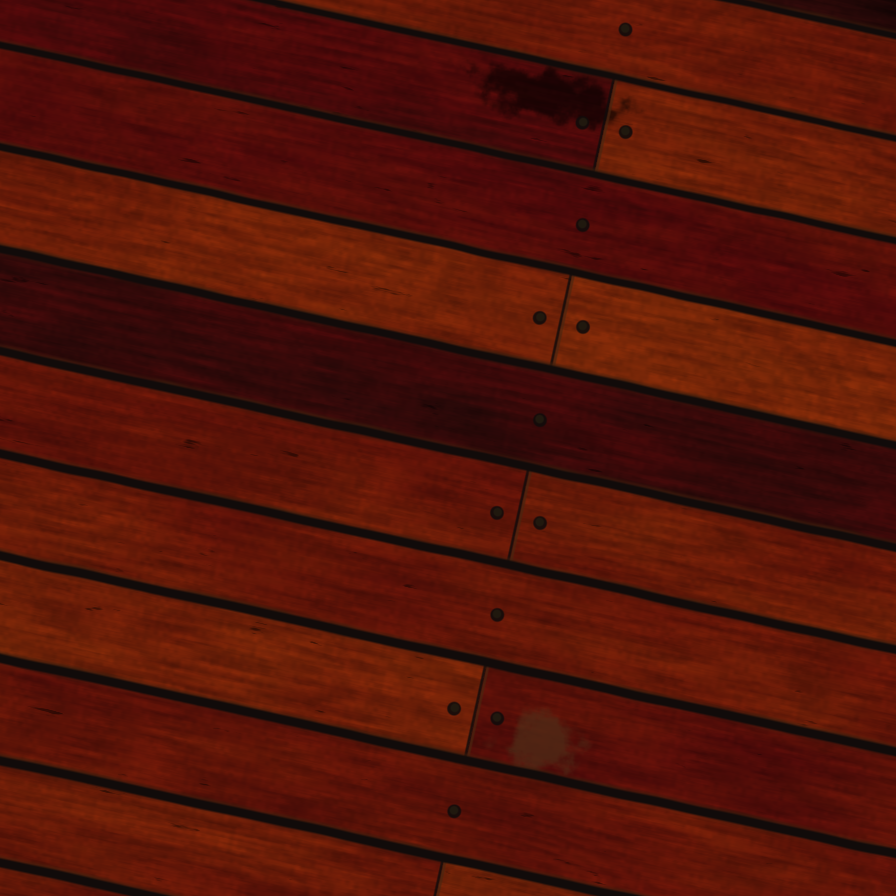
This texture is drawn by a WebGL 1 fragment shader. Its source:

```glsl
precision highp float;
// Slanted reddish hardwood deck boards with dark gaps, butt joints, nails and wear.
uniform vec2 u_resolution;

const float TILT = 0.2156;
const float PITCH = 0.1115;
const float FIRST_GAP = 0.0484;
const float JOINT_POS = 0.689;
const float NAIL_OFFSET = 0.0247;
const float NAIL_RADIUS = 0.0076;

const vec3 MAROON = vec3(0.165, 0.035, 0.033);
const vec3 CRIMSON = vec3(0.300, 0.032, 0.035);
const vec3 RED = vec3(0.375, 0.078, 0.028);
const vec3 ORANGE = vec3(0.465, 0.150, 0.030);
const vec3 GAP = vec3(0.065, 0.043, 0.040);
const vec3 WORN_EDGE = vec3(0.29, 0.145, 0.060);
const vec3 SCUFF = vec3(0.31, 0.17, 0.090);
const vec3 NAIL = vec3(0.125, 0.095, 0.055);

float hash(vec2 p) {
  return fract(sin(dot(p, vec2(127.1, 311.7))) * 43758.5453);
}

float noise(vec2 p) {
  vec2 i = floor(p);
  vec2 f = fract(p);
  f = f * f * (3.0 - 2.0 * f);
  return mix(mix(hash(i), hash(i + vec2(1.0, 0.0)), f.x),
             mix(hash(i + vec2(0.0, 1.0)), hash(i + vec2(1.0, 1.0)), f.x), f.y);
}

float fbm(vec2 p) {
  float sum = 0.0;
  float amp = 0.5;
  for (int i = 0; i < 4; i++) {
    sum += amp * noise(p);
    p = p * 2.03 + 17.3;
    amp *= 0.5;
  }
  return sum;
}

// Coverage of a shape at signed distance d, with a soft edge
float cover(float d, float soft) {
  return 1.0 - smoothstep(-soft, soft, d);
}

// Tones for one pair of rows: whole board, then left and right of the joint
vec3 pairTones(float pair) {
  if (pair < 0.0) return vec3(0.0, -0.3, -0.3);
  if (pair < 1.0) return vec3(2.3, 0.95, 2.5);
  if (pair < 2.0) return vec3(1.3, 2.6, 3.0);
  if (pair < 3.0) return vec3(0.3, 2.0, 2.3);
  if (pair < 4.0) return vec3(2.1, 2.7, 1.6);
  return vec3(2.0, 2.25, 2.7);
}

vec3 woodColor(float tone) {
  vec3 c = mix(MAROON, CRIMSON, clamp(tone, 0.0, 1.0));
  c = mix(c, RED, clamp(tone - 1.0, 0.0, 1.0));
  c = mix(c, ORANGE, clamp(tone - 2.0, 0.0, 1.0));
  return c * (1.0 + 0.8 * min(tone, 0.0));
}

// Streaks, contour figure and short cracks along one board
vec3 board(vec2 q, float tone, float seed) {
  vec2 s = q + vec2(seed * 1.7, seed * 0.61);
  float cloud = fbm(s * vec2(5.0, 16.0)) - 0.47;
  float streak = fbm(s * vec2(14.0, 150.0)) - 0.47;
  float figure = sin(55.0 * noise(s * vec2(3.5, 13.0)) + 5.0 * streak);
  vec3 c = woodColor(tone + 1.3 * cloud + 0.5 * streak);
  c *= 1.0 + 0.40 * streak + 0.04 * figure;
  float crack = smoothstep(0.72, 0.82, fbm(s * vec2(22.0, 95.0) + 5.0));
  return c * (1.0 - 0.45 * crack);
}

// Ragged oval patch of wear
float patchMask(vec2 q, vec2 center, vec2 size) {
  float d = length((q - center) / size) + 1.3 * (fbm(q * 55.0) - 0.47);
  return 1.0 - smoothstep(0.55, 1.15, d);
}

vec3 addNail(vec3 c, vec2 offset, float soft) {
  float r = length(offset);
  c = mix(c, GAP, 0.9 * cover(r - NAIL_RADIUS, soft));
  return mix(c, NAIL, cover(length(offset + vec2(0.0006, 0.001)) - 0.62 * NAIL_RADIUS, soft));
}

void main() {
  vec2 p = gl_FragCoord.xy / u_resolution.y;
  float soft = max(0.0012, 0.8 / u_resolution.y);

  // Board space: x runs along the boards, y runs down across them
  vec2 down = vec2(p.x, 1.0 - p.y);
  float c = cos(TILT);
  float s = sin(TILT);
  vec2 q = vec2(c * down.x + s * down.y, c * down.y - s * down.x);
  float wobble = 0.0016 * (noise(q * vec2(22.0, 9.0)) - 0.5);
  float rowPos = (q.y + wobble - FIRST_GAP) / PITCH;
  float row = floor(rowPos);
  float f = rowPos - row;
  float jointed = mod(row, 2.0);
  float side = jointed * step(JOINT_POS, q.x);

  // Wood
  vec3 tones = pairTones(floor((row + 2.0) * 0.5));
  float tone = mix(tones.x, mix(tones.y, tones.z, side), jointed);
  vec3 color = board(q, tone, row + 4.0 + side * 13.0);
  color *= 0.93 + 0.14 * noise(q * 190.0);

  // Dark stain and pale scuff
  color *= 1.0 - 0.6 * patchMask(q, vec2(0.625, -0.026), vec2(0.085, 0.030));
  color = mix(color, SCUFF, 0.75 * patchMask(q, vec2(0.769, 0.682), vec2(0.046, 0.033)));

  // Joint: dark slit with a pale worn side
  float jx = q.x - JOINT_POS;
  color = mix(color, WORN_EDGE, 0.7 * jointed * cover(abs(jx - 0.002) - 0.0016, soft));
  color = mix(color, GAP, 0.85 * jointed * cover(abs(jx + 0.001) - 0.0015, soft));

  // Nails: one per whole board, two beside each joint
  float nailX = mix(jx, abs(jx) - NAIL_OFFSET, jointed);
  color = addNail(color, vec2(nailX, (f - 0.52) * PITCH), soft);

  // Gaps with worn lips, slightly wider toward the bottom
  float halfGap = mix(0.0034, 0.0050, clamp((row + 2.0) / 6.0, 0.0, 1.0));
  float d = min(f, 1.0 - f) * PITCH - halfGap;
  float lip = (1.0 - smoothstep(0.0, 0.0055, d)) * mix(0.25, 0.75, step(0.5, f));
  color = mix(color, WORN_EDGE * 0.8, lip * (0.5 + 0.6 * noise(q * vec2(40.0, 8.0))));
  color = mix(color, GAP, cover(d, 1.4 * soft));

  gl_FragColor = vec4(color, 1.0);
}
```
